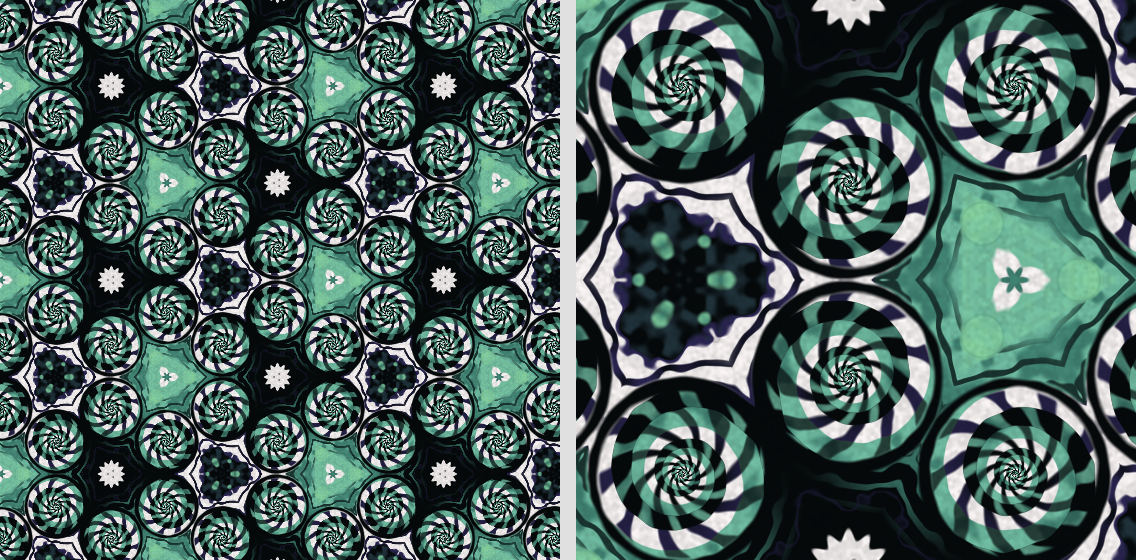
Left, the full canvas; right, a detail of the centre.
A three.js fragment shader for this pattern:

```glsl
varying vec2 vUv;

#define SIDE vec2(0.1977, 0.2)
#define ORIGIN vec2(0.199, 0.5)
#define TWIST 6.8
#define BLADES 9.0
#define SOFT 0.025
#define INK vec3(0.02, 0.035, 0.04)
#define NAVY vec3(0.16, 0.14, 0.31)
#define CREAM vec3(0.93, 0.91, 0.91)
#define TEAL vec3(0.42, 0.71, 0.61)
#define DEEP_TEAL vec3(0.24, 0.49, 0.43)
#define MINT vec3(0.50, 0.79, 0.61)

// Corners of the folded triangle, whose inscribed circle has radius 1
const vec2 inkCorner = vec2(0.0, 2.0);
const vec2 creamCorner = vec2(-1.73205, -1.0);
const vec2 tealCorner = vec2(1.73205, -1.0);

float hash(vec2 p) {
  vec3 q = fract(p.xyx * 0.1031);
  q += dot(q, q.yzx + 33.33);
  return fract((q.x + q.y) * q.z);
}

float noise(vec2 p) {
  vec2 i = floor(p), f = fract(p);
  f = f * f * (3.0 - 2.0 * f);
  return mix(mix(hash(i), hash(i + vec2(1, 0)), f.x),
             mix(hash(i + vec2(0, 1)), hash(i + vec2(1, 1)), f.x), f.y);
}

float fill(float d) {
  return 1.0 - smoothstep(-SOFT, SOFT, d);
}

// Barycentric weights for the ink, cream and teal corners
vec3 foldTriangles(vec2 p) {
  vec2 lattice = vec2(p.x - p.y * 0.57735, p.y * 1.154701);
  vec2 cell = floor(lattice), f = lattice - cell;
  float kind = mod(cell.x - cell.y + 0.5, 3.0);
  vec3 w = f.x + f.y < 1.0 ? vec3(1.0 - f.x - f.y, f.x, f.y)
                           : vec3(f.x + f.y - 1.0, 1.0 - f.y, 1.0 - f.x);
  return kind < 1.0 ? w : (kind < 2.0 ? w.zxy : w.yzx);
}

// Angle around a corner, measured from the edge toward another corner
float cornerAngle(vec2 d, vec2 edge) {
  return acos(clamp(dot(d, normalize(edge)) / max(length(d), 0.001), -1.0, 1.0));
}

vec3 swirl(vec2 p, vec3 weights) {
  float r = max(length(p), 0.03);
  float theta = atan(p.y, p.x);
  float mottle = noise(p * 6.0 + 20.0);
  float q = theta - TWIST * max(log(1.07 / r), 0.0) + 0.35 * (mottle - 0.5);

  // Three corner colours wound into the disc
  vec2 dir = vec2(cos(q), sin(q));
  vec3 arm = vec3(dot(dir, inkCorner), dot(dir, creamCorner), dot(dir, tealCorner)) * 0.5;
  float e = min(0.1 / r, 0.8);
  vec3 share = smoothstep(-e, e, arm - max(arm.yzx, arm.zxy));
  share /= max(share.x + share.y + share.z, 0.001);
  vec3 teal = mix(DEEP_TEAL, TEAL, smoothstep(0.15, 0.55, mottle));
  vec3 col = share.x * INK + share.y * CREAM + share.z * teal;

  // Oblique blades crossing the arms
  float inside = fill(r - 0.87);
  float blade = cos(BLADES * (theta - 0.9 * log(r)) + 1.5 * mottle);
  float bladeSoft = min(0.2 / r, 0.6);
  float cut = smoothstep(-bladeSoft, bladeSoft, blade - 0.4);
  float fleck = smoothstep(-bladeSoft, bladeSoft, -blade - 0.5);
  vec3 cutColour = mix(INK, NAVY, share.y * smoothstep(0.3, 0.7, r) * 0.8);
  col = mix(col, cutColour, cut * inside * (1.0 - 0.3 * share.z));
  col = mix(col, teal, fleck * inside * share.x * 0.8);

  // Tapered rim
  float rim = 0.065 + 0.025 * arm.x + 0.03 * (mottle - 0.5);
  col = mix(col, INK, fill(abs(r - 0.94) - rim));

  // Brushed streaks following the disc outside the rim
  float wave = sin(27.0 * r + 3.0 * cos(theta * 3.0 + 0.8) + 2.5 * mottle);
  float streak = smoothstep(0.35, 0.8, wave) * smoothstep(0.98, 1.03, r);
  streak *= 1.0 - smoothstep(1.15, 1.5, r);
  vec3 onInk = mix(INK, DEEP_TEAL, smoothstep(0.0, 0.35, weights.z) * 0.9);
  vec3 streakColour = share.x * onInk + share.y * mix(INK, NAVY, mottle)
                    + share.z * mix(INK, DEEP_TEAL, 0.35);
  return mix(col, streakColour, streak);
}

vec3 cornerMotifs(vec3 col, vec2 p) {
  float rough = noise(p * 9.0 + 40.0) - 0.5;

  // Scalloped cream flower with small dark pits
  vec2 d = p - inkCorner;
  float r = length(d), a = cornerAngle(d, tealCorner - inkCorner);
  col = mix(col, NAVY * 0.75, 0.7 * fill(abs(r - 0.78 - 0.12 * cos(6.0 * a) - 0.2 * rough) - 0.015));
  col = mix(col, CREAM, fill(r - 0.36 - 0.045 * cos(12.0 * a) - 0.06 * rough));
  col = mix(col, INK, 0.7 * fill(length(vec2(r - 0.11, a * r)) - 0.025));

  // Jagged dark trefoil with navy border and green leaves
  d = p - creamCorner;
  r = length(d);
  a = cornerAngle(d, tealCorner - creamCorner);
  float trefoil = r - 0.71 - 0.17 * cos(3.0 * a) + 0.05 * cos(9.0 * a) - 0.22 * rough;
  col = mix(col, NAVY, fill(trefoil - 0.06));
  vec3 dark = mix(INK, mix(NAVY, DEEP_TEAL, 0.5) * 0.6, smoothstep(0.0, 0.4, rough));
  col = mix(col, dark, fill(trefoil));
  float leaf = length(vec2((r - 0.4) * 0.65, a * r)) - 0.075 - 0.08 * rough;
  leaf = min(leaf, length(vec2(r - 0.46, (1.0472 - a) * r)) - 0.065);
  col = mix(col, mix(DEEP_TEAL, MINT, 0.5 + rough), fill(leaf));

  // Mint rosettes around a cream trefoil with a green star
  d = p - tealCorner;
  r = length(d);
  a = cornerAngle(d, inkCorner - tealCorner);
  col = mix(col, mix(TEAL, MINT, 0.3 + rough * 0.4), fill(r * cos(1.0472 - a) - 0.55));
  float rosette = length(d - normalize(inkCorner - tealCorner) * 0.67);
  col = mix(col, mix(TEAL, MINT, 0.85 + rough), fill(rosette - 0.23 - 0.03 * rough));
  col = mix(col, DEEP_TEAL, 0.4 * fill(abs(rosette - 0.22) - 0.005));
  col = mix(col, CREAM, fill(r - 0.26 - 0.09 * cos(3.0 * a) - 0.07 * rough));
  col = mix(col, DEEP_TEAL, fill(r - 0.11 - 0.04 * cos(6.0 * a)));
  return col;
}

void main() {
  vec3 weights = foldTriangles((vUv - ORIGIN) / SIDE);
  vec2 p = weights.x * inkCorner + weights.y * creamCorner + weights.z * tealCorner;
  vec3 col = cornerMotifs(swirl(p, weights), p);
  // Fine printed grain
  col *= 0.92 + 0.14 * noise(p * 24.0 + 90.0);
  gl_FragColor = vec4(col, 1.0);
}
```
